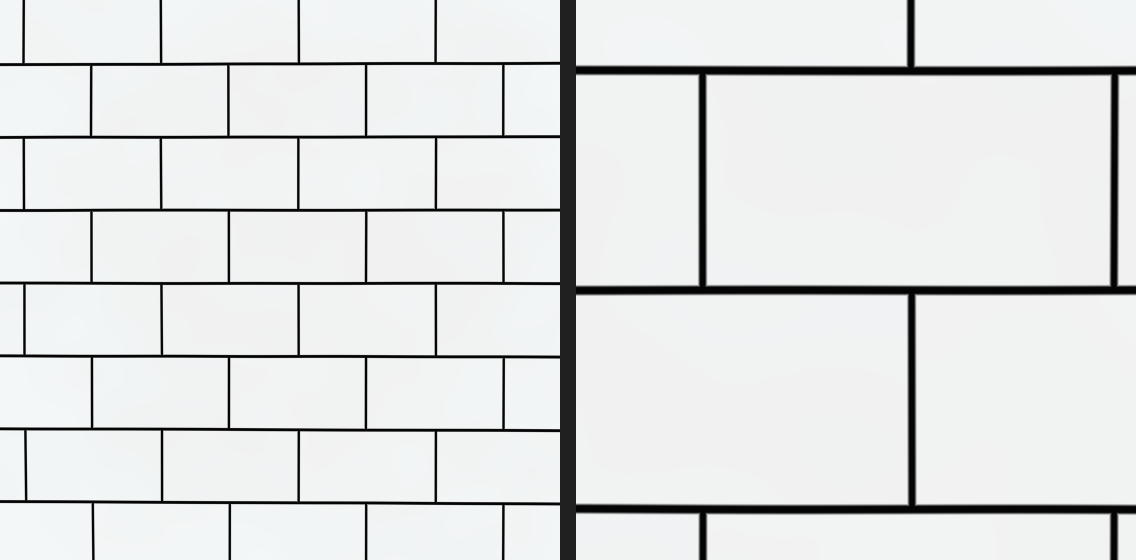
Left, the full canvas; right, a detail of the centre.
This pattern is drawn by a WebGL 2 fragment shader. Its source:

```glsl
#version 300 es
precision highp float;
// White glazed tiles in a half-offset running bond with thin black joints.

uniform vec2 u_resolution;
out vec4 fragColor;

// Layout, in fractions of the canvas
const vec2 TILE_PITCH = vec2(0.2453, 0.1306);
const vec2 FIRST_JOINT = vec2(0.0425, 0.1022);
const float BOND_SHIFT = 0.1205;
const vec2 JOINT_WIDTH = vec2(0.0044, 0.0052);  // upright, level
const float EDGE_SOFTNESS = 0.0011;

// Hand-laid irregularity
const float CORNER_PULL = 0.005;
const float COURSE_TILT = 0.009;
const float JOINT_SHIFT = 0.0010;
const float JOINT_LEAN = 0.0014;
const float COURSE_WAVE = 0.0010;

// Colours
const vec3 GLAZE = vec3(0.945, 0.946, 0.947);
const vec3 COOL_GLAZE = vec3(0.951, 0.967, 0.968);
const vec3 GROUT = vec3(0.015);
const float TILE_TONE = 0.005;
const float CLOUD_SCALE = 5.0;

float hash(vec2 p) {
    vec3 q = fract(p.xyx * vec3(0.1031, 0.1030, 0.0973));
    q += dot(q, q.yzx + 33.33);
    return fract((q.x + q.y) * q.z);
}

vec2 latticeGradient(vec2 cell) {
    float angle = 6.28318 * hash(cell + 17.0);
    return vec2(cos(angle), sin(angle));
}

float gradientNoise(vec2 p) {
    vec2 i = floor(p), f = fract(p);
    vec2 u = f * f * f * (f * (f * 6.0 - 15.0) + 10.0);
    vec2 e = vec2(0.0, 1.0);
    float low = mix(dot(latticeGradient(i), f),
                    dot(latticeGradient(i + e.yx), f - e.yx), u.x);
    float high = mix(dot(latticeGradient(i + e), f - e),
                     dot(latticeGradient(i + e.yy), f - e.yy), u.x);
    return mix(low, high, u.y);
}

// Undo the slight lens and laying distortion, giving straight courses
vec2 straighten(vec2 p) {
    vec2 pull = (1.0 - p) * (1.0 - p);
    return p + vec2(-CORNER_PULL * pull.x * pull.y,
                    COURSE_TILT * (p.x - 0.5) * (0.6 - p.y));
}

// Coverage of a line of the given width at a signed distance from its centre
float lineMask(float dist, float width, float soft) {
    return 1.0 - smoothstep(-soft, soft, abs(dist) - 0.5 * width);
}

void main() {
    vec2 uv = gl_FragCoord.xy / u_resolution;
    float soft = max(EDGE_SOFTNESS, 0.75 / min(u_resolution.x, u_resolution.y));
    vec2 wall = straighten(uv);

    // Level joints, each with its own faint wave
    float course = (wall.y - FIRST_JOINT.y) / TILE_PITCH.y;
    float levelId = round(course);
    float wave = COURSE_WAVE * gradientNoise(vec2(wall.x * 4.0, levelId * 3.7 + 0.5));
    float levelDist = (course - levelId) * TILE_PITCH.y - wave;

    // Upright joints, every other course shifted
    float row = floor((wall.y - FIRST_JOINT.y - wave) / TILE_PITCH.y) + 1.0;
    float shift = BOND_SHIFT * (1.0 - mod(row, 2.0));
    float along = wall.x - FIRST_JOINT.x - shift;
    float uprightId = round(along / TILE_PITCH.x);
    vec2 jointKey = vec2(uprightId + 7.0, row + 3.0);
    float offset = JOINT_SHIFT * (hash(jointKey) - 0.5)
                 + JOINT_LEAN * (hash(jointKey + 41.0) - 0.5) * (fract(course) - 0.5);
    float uprightDist = along - uprightId * TILE_PITCH.x - offset;

    // Glaze: cool towards the canvas rim, with faint clouds broken at each tile
    float column = uprightId + step(0.0, uprightDist);
    vec2 tile = vec2(column + 11.0, row + 5.0);
    float tileTone = hash(tile) - 0.5;
    float clouds = gradientNoise(uv * CLOUD_SCALE + tileTone * 0.8)
                 + 0.5 * gradientNoise(uv * CLOUD_SCALE * 2.3 + 9.0);
    float rim = smoothstep(0.22, 0.72, length((uv - vec2(0.56, 0.52)) * vec2(1.1, 1.0)));
    float cool = clamp(0.15 + 0.75 * rim + 0.6 * clouds, 0.0, 1.0);
    vec3 colour = mix(GLAZE, COOL_GLAZE, cool) + TILE_TONE * tileTone;

    // Grout
    float joint = max(lineMask(levelDist, JOINT_WIDTH.y, soft),
                      lineMask(uprightDist, JOINT_WIDTH.x, soft));
    fragColor = vec4(mix(colour, GROUT, joint), 1.0);
}
```
